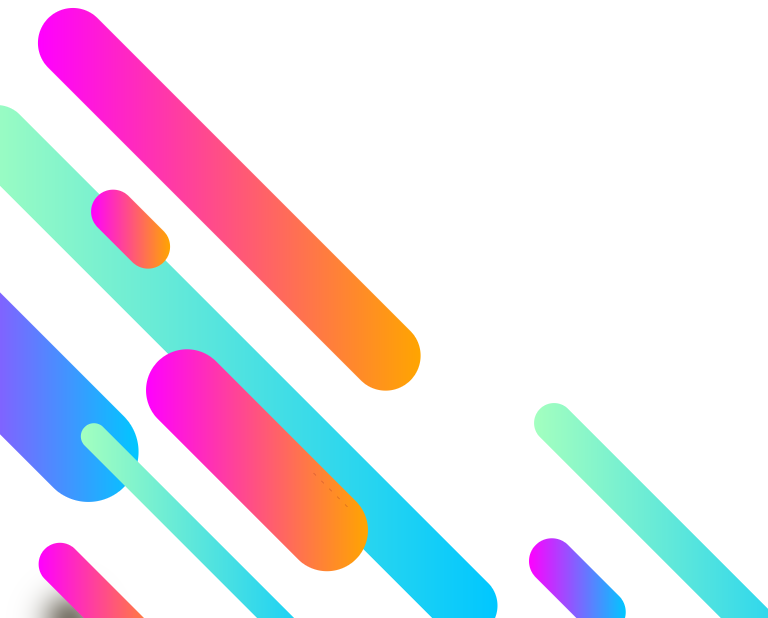
Write a Shadertoy shader that draws this background.

```glsl
// Diagonal rounded bars with bright horizontal gradients on a white ground.

const vec2 SLOPE = vec2(1.0, -1.0);
const vec3 WHITE = vec3(1.0);
const vec3 MAGENTA = vec3(1.0, 0.0, 1.0);
const vec3 ORANGE = vec3(1.0, 0.647, 0.0);
const vec3 MINT = vec3(0.64, 1.0, 0.75);
const vec3 CYAN = vec3(0.0, 0.78, 1.0);
const vec3 SHADOW = vec3(0.42, 0.40, 0.35);
const vec3 SPECK = vec3(0.65, 0.2, 0.15);

const int WARM = 0;
const int AQUA = 1;
const int COOL = 2;
const int BAR_COUNT = 9;

// Upper left centre, horizontal run, radius; in units of canvas height.
const vec4 BARS[BAR_COUNT] = vec4[BAR_COUNT](
    vec4(0.118, 0.9305, 0.506, 0.0566),
    vec4(-0.005, 0.778, 0.758, 0.052),
    vec4(0.183, 0.6575, 0.0566, 0.0356),
    vec4(-0.142, 0.554, 0.285, 0.0812),
    vec4(0.152, 0.294, 0.382, 0.0212),
    vec4(0.3026, 0.3685, 0.2265, 0.0663),
    vec4(0.097, 0.0872, 0.162, 0.0345),
    vec4(0.8965, 0.3155, 0.476, 0.0323),
    vec4(0.893, 0.092, 0.0825, 0.037)
);
const int RAMPS[BAR_COUNT] = int[BAR_COUNT](
    WARM, AQUA, WARM, COOL, AQUA, WARM, WARM, AQUA, COOL
);

// Signed distance to a rounded bar falling at 45 degrees.
float barDistance(vec2 p, vec4 bar) {
    vec2 q = p - bar.xy;
    float along = clamp(dot(q, SLOPE) * 0.5, 0.0, bar.z);
    return length(q - SLOPE * along) - bar.w;
}

// Gradient across the full horizontal extent of a bar.
vec3 barColor(float x, vec4 bar, int ramp) {
    float t = clamp((x - bar.x + bar.w) / (bar.z + 2.0 * bar.w), 0.0, 1.0);
    vec3 start = ramp == AQUA ? MINT : MAGENTA;
    vec3 end = ramp == WARM ? ORANGE : CYAN;
    return mix(start, end, t);
}

float coverage(float d, float pixel) {
    return clamp(0.5 - d / pixel, 0.0, 1.0);
}

float softGlow(vec2 p, vec2 center, float spread) {
    vec2 q = (p - center) / spread;
    return exp(-0.5 * dot(q, q));
}

// Row of short dashes running parallel to the bars.
float dashes(vec2 p, vec2 start, float span, float spacing, float pixel) {
    vec2 dir = normalize(SLOPE);
    vec2 q = p - start;
    float s = dot(q, dir);
    float offset = dot(q, vec2(-dir.y, dir.x));
    float cell = mod(s, spacing) - 0.5 * spacing;
    float d = length(vec2(max(abs(cell) - 0.002, 0.0), offset)) - 0.0008;
    return coverage(d, pixel) * step(0.0, s) * step(s, span);
}

void mainImage(out vec4 fragColor, in vec2 fragCoord) {
    float pixel = 1.0 / iResolution.y;
    vec2 p = fragCoord * pixel;

    // Ground and corner shadow
    vec3 color = mix(WHITE, SHADOW, 0.9 * softGlow(p, vec2(0.113, -0.004), 0.031));

    // Bars, back to front
    for (int i = 0; i < BAR_COUNT; i++) {
        float mask = coverage(barDistance(p, BARS[i]), pixel);
        color = mix(color, barColor(p.x, BARS[i], RAMPS[i]), mask);
    }

    // Faint specks near the edge of the large warm bar
    float specks = dashes(p, vec2(0.503, 0.239), 0.09, 0.018, pixel);
    color = mix(color, SPECK, 0.35 * specks);

    fragColor = vec4(color, 1.0);
}
```
